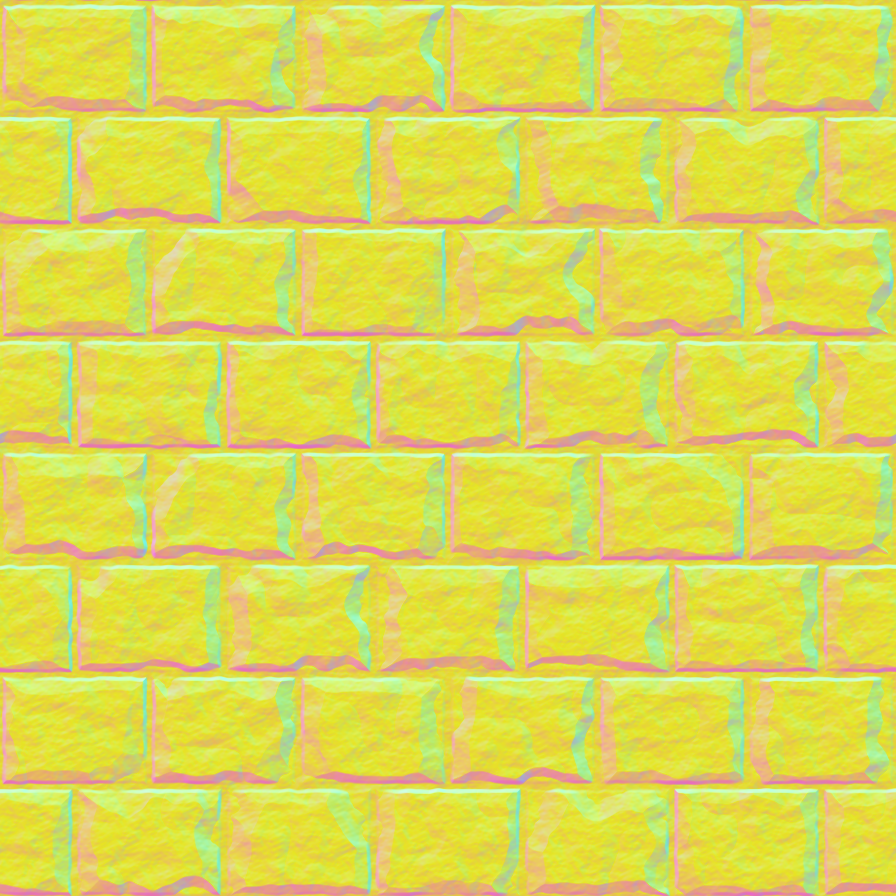
This texture map is drawn by a WebGL 2 fragment shader. Its source:

```glsl
#version 300 es
precision highp float;

uniform vec2 u_resolution;
out vec4 fragColor;

// Layout, in canvas units
const vec2 GRID = vec2(6.0, 8.0);
const float ROW_SHIFT = 0.003;
const float JOINT_HALF = 0.0026;
const float JOINT_SOFT = 0.0045;
const float JOINT_DEPTH = -0.0062;
const float SAMPLE_STEP = 0.0010;

// Chiselled sides: left, right, bottom, top
const vec4 SIDE_WIDTH = vec4(0.023, 0.022, 0.016, 0.022);
const vec4 SIDE_SLOPE = vec4(0.27, 0.32, 0.50, 0.21);
const float SCALLOP_FREQ = 28.0;
const float JAG_FREQ = 80.0;
const int CHIPS = 3;

// Surface grain and creases
const int GRAIN_OCTAVES = 4;
const float GRAIN_FREQ = 42.0;
const float GRAIN_SLOPE = 0.088;
const float CREASE_FREQ = 24.0;
const float CREASE_HEIGHT = 0.0035;

// Flat colours, and the tint added by each facing direction
const vec3 STONE_COLOR = vec3(0.905, 0.895, 0.130);
const vec3 JOINT_COLOR = vec3(0.900, 0.860, 0.160);
const vec3 LEFT_TINT = vec3(0.08, -0.32, 0.90);
const vec3 RIGHT_TINT = vec3(-0.66, 0.06, 0.95);
const vec3 DOWN_TINT = vec3(0.00, -0.66, 0.85);
const vec3 UP_TINT = vec3(-0.16, 0.24, 1.00);

float hash(vec2 p) {
    return fract(sin(dot(p, vec2(127.1, 311.7))) * 43758.5);
}

float noise(vec2 p) {
    vec2 i = floor(p), f = fract(p);
    f = f * f * (3.0 - 2.0 * f);
    return mix(mix(hash(i), hash(i + vec2(1, 0)), f.x),
               mix(hash(i + vec2(0, 1)), hash(i + vec2(1, 1)), f.x), f.y);
}

// Diagonally stretched roughness with equal slope in each octave
float grain(vec2 p) {
    vec2 q = mat2(0.72, -0.45, 0.45, 1.0) * p;
    float sum = 0.0, freq = GRAIN_FREQ;
    for (int i = 0; i < GRAIN_OCTAVES; i++) {
        sum += (noise(q * freq + float(i) * 17.3) - 0.5) * GRAIN_SLOPE / freq;
        freq *= 1.9;
    }
    return sum;
}

// Height of one block; q is measured from its centre
float stoneHeight(vec2 q, vec4 sides, float seed) {
    float height = 0.0;
    float wear = mix(0.70, 1.15, hash(vec2(seed, 2.7)));

    // Sloping sides with scalloped, jagged inner limits
    for (int k = 0; k < 4; k++) {
        float along = k < 2 ? q.y : q.x;
        vec2 key = vec2(seed, seed * 0.7 + float(k) * 9.0);
        vec2 at = vec2(along, 0.5 * sides[k]);
        float limit = 0.30 + 0.95 * noise(at * SCALLOP_FREQ + key)
                    + 0.30 * noise(at * JAG_FREQ + key);
        float slope = SIDE_SLOPE[k] * mix(0.55, 1.25, hash(key));
        height = min(height, slope * (sides[k] - SIDE_WIDTH[k] * wear * limit));
    }

    // Broken facets in random directions
    float wobble = 0.012 * noise(q * 45.0 + seed) + 0.003 * noise(q * 110.0 + seed);
    for (int k = 0; k < CHIPS; k++) {
        vec2 key = vec2(seed, float(k) + 5.0);
        float angle = 6.2832 * hash(key);
        float reach = mix(0.055, 0.100, hash(key + 11.0));
        float slope = mix(0.10, 0.30, hash(key + 23.0));
        float outside = dot(q, vec2(cos(angle), sin(angle))) + wobble - reach;
        height = min(height, -slope * outside);
    }
    float crease = abs(noise(q * CREASE_FREQ + seed * 1.7) - 0.5);
    return height + CREASE_HEIGHT * (crease - 0.2) + grain(q + seed * 0.13);
}

// Wall height in x, block coverage in y
vec2 wall(vec2 p) {
    vec2 cell = (p + vec2(0.0, ROW_SHIFT)) * GRID;
    float row = mod(floor(cell.y), GRID.y);
    cell.x += 0.5 * (1.0 - mod(row, 2.0));
    float seed = 50.0 * hash(vec2(mod(floor(cell.x), GRID.x), row) + 3.0);

    vec2 size = 1.0 / GRID;
    vec2 q = (fract(cell) - 0.5) * size;
    vec2 room = 0.5 * size - JOINT_HALF;
    vec4 sides = vec4(room.x + q.x, room.x - q.x, room.y + q.y, room.y - q.y);
    float edge = min(min(sides.x, sides.y), min(sides.z, sides.w));
    edge += 0.0022 * (noise(p * 90.0) - 0.5);

    float block = smoothstep(0.0, JOINT_SOFT, edge);
    float joint = JOINT_DEPTH + grain(p);
    float stone = max(stoneHeight(q, sides, seed), joint + 0.0005);
    return vec2(mix(joint, stone, block), block);
}

void main() {
    vec2 p = gl_FragCoord.xy / u_resolution;
    vec2 dx = vec2(SAMPLE_STEP, 0.0), dy = dx.yx;

    // Facing direction from the height differences
    vec2 facing = vec2(wall(p - dx).x - wall(p + dx).x,
                       wall(p - dy).x - wall(p + dy).x) / (2.0 * SAMPLE_STEP);
    facing /= sqrt(1.0 + 2.0 * dot(facing, facing));
    vec2 ahead = max(facing, 0.0), behind = max(-facing, 0.0);

    vec3 color = mix(JOINT_COLOR, STONE_COLOR, wall(p).y);
    color += behind.x * LEFT_TINT + ahead.x * RIGHT_TINT;
    color += behind.y * DOWN_TINT + ahead.y * UP_TINT;
    fragColor = vec4(clamp(color, 0.0, 1.0), 1.0);
}
```
